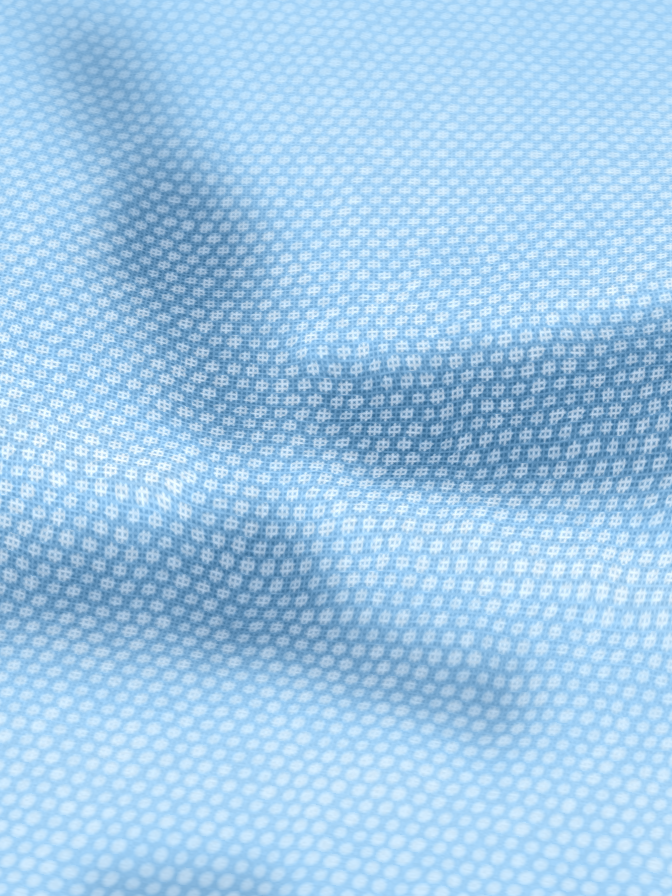
A WebGL 2 fragment shader for this texture:

```glsl
#version 300 es
precision highp float;
// Soft folded cloth in a pale blue dobby weave with staggered white tufts.
// Perspective rows are bent by the folds; capsule falloffs shade the folds,
// and a focus band fades the thread detail toward the top and bottom.

uniform vec2 u_resolution;
out vec4 outColor;

const vec3 BLUE_LIT    = vec3(0.66, 0.845, 0.985);
const vec3 BLUE_SHADE  = vec3(0.42, 0.60, 0.755);
const vec3 WHITE_LIT   = vec3(0.86, 0.935, 0.99);
const vec3 WHITE_SHADE = vec3(0.68, 0.77, 0.86);
const vec3 GAP_LIT     = vec3(0.54, 0.755, 0.93);
const vec3 GAP_SHADE   = vec3(0.28, 0.48, 0.64);

const vec2 PITCH_TOP    = vec2(0.0250, 0.0156); // cell size at the top edge
const vec2 PITCH_GROWTH = vec2(0.0058, 0.0052); // growth toward the viewer
const vec2 THREADS      = vec2(4.0, 3.0);       // threads in one cell
const vec2 TUFT_SIZE    = vec2(0.34, 0.43);
const vec2 BIAS         = vec2(0.16, -0.15);    // cloth turned to the camera
const float FOCUS_Y     = 0.62;
const float FOCUS_RANGE = 0.36;
const float TAU = 6.2831853;

float hash(vec2 p) {
    p = fract(p * vec2(0.1031, 0.1137));
    p += dot(p, p.yx + 33.3);
    return fract((p.x + p.y) * p.x * 17.0);
}

float noise(vec2 p) {
    vec2 i = floor(p), f = fract(p);
    f = f * f * (3.0 - 2.0 * f);
    vec2 e = vec2(0.0, 1.0);
    return mix(mix(hash(i), hash(i + e.yx), f.x),
               mix(hash(i + e.xy), hash(i + e.yy), f.x), f.y);
}

// Gaussian falloff around the segment a-b
float crease(vec2 p, vec2 a, vec2 b, float width) {
    vec2 ab = b - a;
    float t = clamp(dot(p - a, ab) / dot(ab, ab), 0.0, 1.0);
    float d = length(p - a - ab * t) / width;
    return exp(-d * d);
}

// Light on the cloth: hollows darken, ridges brighten
float foldLight(vec2 p) {
    p += 0.05 * (vec2(noise(p * 5.0 + 7.0), noise(p * 5.0 + 60.0)) - 0.5);
    float hollow = 0.42 * crease(p, vec2(0.14, 0.08), vec2(0.27, 0.36), 0.10)
                 + 0.50 * crease(p, vec2(0.27, 0.38), vec2(0.32, 0.64), 0.11)
                 + 0.68 * crease(p, vec2(0.52, 0.60), vec2(1.02, 0.55), 0.10)
                 + 0.42 * crease(p, vec2(0.60, 0.69), vec2(1.02, 0.69), 0.07)
                 + 0.60 * crease(p, vec2(-0.02, 0.86), vec2(0.36, 0.87), 0.11)
                 + 0.48 * crease(p, vec2(0.36, 0.92), vec2(0.72, 1.05), 0.09)
                 + 0.32 * crease(p, vec2(0.18, 1.34), vec2(0.36, 1.35), 0.07);
    float ridge = 0.30 * crease(p, vec2(0.46, 0.52), vec2(1.02, 0.41), 0.04)
                + 0.38 * crease(p, vec2(-0.02, 0.61), vec2(0.24, 0.69), 0.06)
                + 0.28 * crease(p, vec2(0.24, 0.70), vec2(1.02, 0.88), 0.05)
                + 0.14 * crease(p, vec2(0.50, 0.20), vec2(1.02, 0.25), 0.17)
                + 0.16 * crease(p, vec2(0.0, 1.12), vec2(1.02, 1.22), 0.10);
    return 0.90 - hollow + ridge + 0.12 * (noise(p * 7.0) - 0.5);
}

// Position in cells: a turned sheet whose rows follow the folds
vec2 weaveCoord(vec2 p, float light) {
    vec2 q = p + BIAS * (p.yx - vec2(0.6, 0.5));
    float middle = exp(-pow((p.y - 0.50) / 0.36, 2.0));
    q.y += middle * (0.16 * sqrt(pow(p.x - 0.40, 2.0) + 0.01) + 0.09 * p.x);
    q += vec2(0.012, 0.024) * light;
    q.x += 0.03 * sin(p.y * 4.5 + p.x * 2.0);
    q += 0.006 * (vec2(noise(p * 17.0), noise(p * 17.0 + 40.0)) - 0.5);
    vec2 pitch = PITCH_TOP + PITCH_GROWTH * q.y;
    return vec2((q.x - 0.5) / pitch.x, log(pitch.y) / PITCH_GROWTH.y);
}

void main() {
    vec2 p = gl_FragCoord.xy / u_resolution.x;
    p.y = u_resolution.y / u_resolution.x - p.y;

    float light = foldLight(p);
    float focus = exp(-pow((p.y - FOCUS_Y) / FOCUS_RANGE, 2.0));
    vec2 g = weaveCoord(p, light);
    vec2 footprint = fwidth(g);

    // Staggered tufts with ragged edges, each a little different
    vec2 s = g;
    s.x += 0.5 * mod(floor(g.y), 2.0);
    vec2 cell = floor(s);
    vec2 f = fract(s) - 0.5;
    float vary = hash(cell + 200.0);
    f.x += 0.16 * f.y + 0.12 * (vary - 0.5);
    float fray = noise(g * vec2(6.0, 5.0) + 90.0) - 0.5;
    float soft = mix(0.55, 0.24, focus) + max(footprint.x, footprint.y);
    float d = length(f / (TUFT_SIZE * (0.88 + 0.24 * vary))) + 0.45 * focus * fray;
    float tuft = 1.0 - smoothstep(1.0 - soft, 1.0 + soft * 0.6, d);
    tuft *= mix(0.66, 1.0, focus) * (0.75 + 0.25 * vary);
    tuft *= mix(0.50, 1.0, smoothstep(0.0, 0.40, p.y));

    // Crossing threads, faded where out of focus or too fine to resolve
    vec2 wave = 0.5 + 0.5 * cos(TAU * THREADS * s);
    vec2 resolved = 1.0 - smoothstep(0.35, 0.8, footprint * THREADS);
    float detail = focus * min(resolved.x, resolved.y);
    float cover = max(wave.x, wave.y);
    float gap = (1.0 - cover) * detail;
    float seam = smoothstep(0.75, 1.35, d) * mix(0.26, 0.50, focus);

    // Colour by fold light, then thread and fibre variation
    float lit = smoothstep(0.10, 0.98, light);
    vec3 color = mix(BLUE_SHADE, BLUE_LIT, lit);
    vec3 gapColor = mix(GAP_SHADE, GAP_LIT, lit);
    color = mix(color, gapColor, clamp(seam + 0.80 * gap, 0.0, 1.0));
    color = mix(color, mix(WHITE_SHADE, WHITE_LIT, lit), tuft * (1.0 - 0.80 * gap));
    color += 0.08 * detail * (cover - 0.65);
    float fibre = noise(g * vec2(5.0, 9.0) + 300.0) - 0.5;
    color += 0.10 * fibre * mix(0.3, 1.0, focus);
    color += max(light - 0.85, 0.0) * vec3(0.16, 0.08, 0.01);
    outColor = vec4(clamp(color, 0.0, 1.0), 1.0);
}
```
